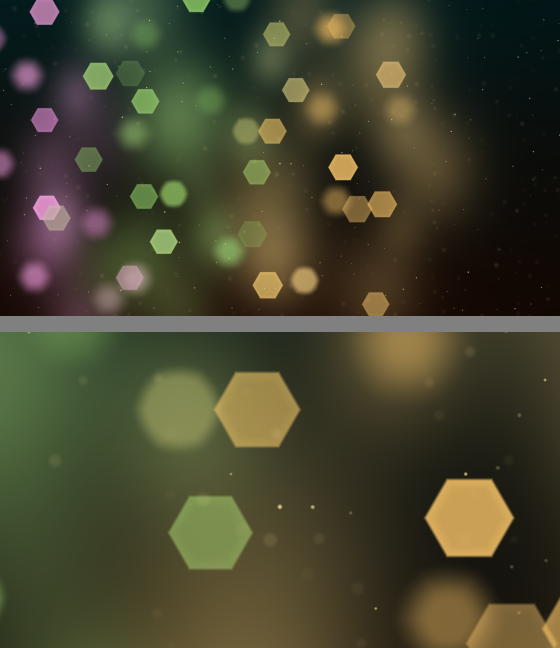
Top: the whole. Bottom: its middle third, enlarged.
Write a Shadertoy shader that draws this background.

```glsl
// Night bokeh: broad glows, blurred lights and crisp translucent hexagons
// drift from pink through green to gold over a teal-to-brown dusk.
// Lights follow a jittered low-discrepancy sequence; dust is cellular.

#define GLOW_COUNT 30
#define BLUR_COUNT 19
#define HEX_COUNT 24
#define LIT_WIDTH 1.30
#define GLOW_SIZE 0.115
#define HEX_SIZE 0.040
#define DUST_CELL 0.050
#define DUST_SHARE 0.20
#define PINK vec3(0.86, 0.52, 0.80)
#define GREEN vec3(0.50, 0.72, 0.36)
#define GOLD vec3(0.88, 0.69, 0.36)

vec3 hash3(vec2 p) {
    vec3 q = fract(p.xyx * vec3(0.1031, 0.1030, 0.0973));
    q += dot(q, q.yxz + 33.33);
    return fract((q.xxy + q.yzz) * q.zyx);
}

// Signed distance to a hexagon with corners at left and right.
float hexagon(vec2 p, float apothem) {
    p = abs(p);
    return max(p.y, p.x * 0.866 + p.y * 0.5) - apothem;
}

vec3 screenBlend(vec3 base, vec3 light) {
    return 1.0 - (1.0 - base) * (1.0 - light);
}

// Evenly spread position with some random displacement.
vec2 lightPosition(float i, float seed, vec3 rnd) {
    vec2 s = fract(seed * vec2(0.37, 0.61) + i * vec2(0.7549, 0.5698));
    return s * vec2(LIT_WIDTH, 1.0) + (rnd.xy - 0.5) * 0.16;
}

// Hue drifts across the canvas, with a random shift and paleness.
vec3 lightColor(float x, vec3 rnd) {
    float h = x + (rnd.x - 0.5) * 0.30;
    vec3 c = mix(PINK, GREEN, smoothstep(0.18, 0.42, h));
    c = mix(c, GOLD, smoothstep(0.62, 0.95, h));
    return mix(c, vec3(0.86, 0.80, 0.66), 0.35 * rnd.y * rnd.y);
}

vec3 dusk(vec2 p) {
    vec3 c = mix(vec3(0.085, 0.035, 0.012), vec3(0.055, 0.058, 0.045),
                 smoothstep(0.0, 0.5, p.y));
    c = mix(c, vec3(0.012, 0.105, 0.11), smoothstep(0.4, 1.05, p.y));
    return c * mix(1.0, 0.8, smoothstep(1.2, 1.78, p.x));
}

// One mote per grid cell, kept far enough inside to avoid clipping.
float dust(vec2 p, float cell, float radius, float soft, float seed) {
    vec2 id = floor(p / cell);
    vec3 rnd = hash3(id + seed);
    vec3 look = hash3(id + seed + 57.0);
    vec2 offset = (fract(p / cell) - mix(vec2(0.2), vec2(0.8), rnd.xy)) * cell;
    float size = radius * mix(0.6, 1.3, look.x);
    float mote = 1.0 - smoothstep(size - soft, size + soft, length(offset));
    return mote * step(rnd.z, DUST_SHARE) * mix(0.25, 1.0, look.y * look.y);
}

void mainImage(out vec4 fragColor, in vec2 fragCoord) {
    vec2 p = fragCoord / iResolution.y;
    float pixel = 1.0 / iResolution.y;
    vec3 col = dusk(p);

    // Broad, slightly tall glows
    for (int i = 0; i < GLOW_COUNT; i++) {
        float n = float(i);
        vec3 rnd = hash3(vec2(n, 11.0));
        vec3 look = hash3(vec2(n, 29.0));
        vec2 c = lightPosition(n, 1.0, rnd);
        vec2 d = (p - c) * vec2(1.0, 0.78) / (GLOW_SIZE * mix(0.55, 1.3, rnd.z));
        float power = mix(0.12, 0.46, look.z) * exp(-dot(d, d));
        col = screenBlend(col, lightColor(c.x, look) * power);
    }

    // Blurred round lights
    for (int i = 0; i < BLUR_COUNT; i++) {
        float n = float(i);
        vec3 rnd = hash3(vec2(n, 43.0));
        vec3 look = hash3(vec2(n, 71.0));
        vec2 c = lightPosition(n, 4.0, rnd);
        vec2 q = p - c;
        float blur = mix(0.010, 0.036, rnd.z);
        float d = mix(hexagon(q, HEX_SIZE), length(q) - HEX_SIZE, 0.7);
        float mask = 1.0 - smoothstep(-blur, blur, d);
        col = mix(col, lightColor(c.x, look), mask * mix(0.35, 0.85, look.z));
    }

    // Crisp translucent hexagons with a faint bright rim
    for (int i = 0; i < HEX_COUNT; i++) {
        float n = float(i);
        vec3 rnd = hash3(vec2(n, 97.0));
        vec3 look = hash3(vec2(n, 131.0));
        vec2 c = lightPosition(n, 7.0, rnd);
        float d = hexagon(p - c, HEX_SIZE * mix(0.94, 1.06, rnd.z));
        float edge = max(0.0022, pixel * 0.8);
        float mask = 1.0 - smoothstep(-edge, edge, d);
        float rim = 1.0 + 0.08 * smoothstep(-0.014, 0.0, d);
        vec3 tint = min(lightColor(c.x, look) * rim * 1.04, 1.0);
        col = mix(col, tint, mask * mix(0.18, 0.92, look.z));
    }

    // Dim out-of-focus motes, then bright specks
    float haze = dust(p + 0.013, DUST_CELL * 0.8, 0.0055, 0.002 + pixel, 5.0);
    float specks = dust(p, DUST_CELL, 0.0017, 0.0006 + pixel * 0.5, 83.0);
    vec3 warm = mix(vec3(0.90, 0.66, 0.72), vec3(0.95, 0.86, 0.55),
                    smoothstep(0.1, 0.7, p.x));
    col = screenBlend(col, warm * haze * 0.11);
    col = screenBlend(col, warm * specks * 0.85);
    fragColor = vec4(col, 1.0);
}
```
